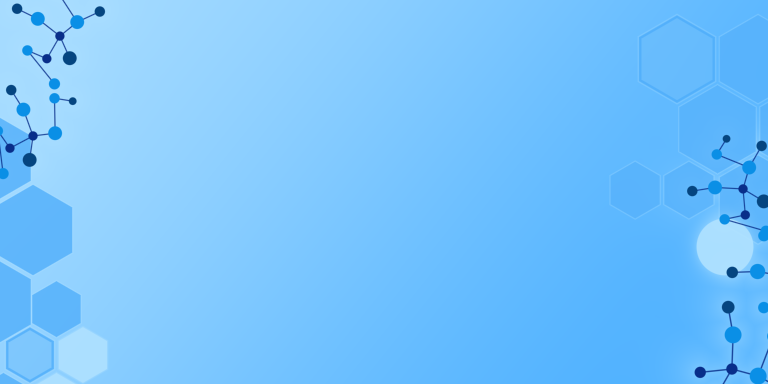
Write a Shadertoy shader that draws this background.

```glsl
// Pale-to-deep blue diagonal gradient framed by honeycomb tiles and molecules.
// Tiles come from rounded hexagonal lattices; every molecule is one branching
// motif, turned and scaled, with distances kept per colour for smooth edges.

#define SKY_LIGHT vec3(0.64, 0.855, 1.0)
#define SKY_DEEP vec3(0.30, 0.69, 1.0)
#define PALE vec3(0.70, 0.89, 1.0)
#define TILE_BLUE vec3(0.29, 0.67, 0.98)
#define ATOM_BRIGHT vec3(0.04, 0.56, 0.90)
#define ATOM_NAVY vec3(0.03, 0.18, 0.54)
#define ATOM_DARK vec3(0.02, 0.27, 0.50)
#define TILE_GAP 0.006
#define BOND_WIDTH 0.0015
#define HALO_STRENGTH 0.38

const float ROW_HEIGHT = 0.866025;

void paint(inout vec3 col, vec3 tint, float dist, float alpha) {
    float aa = 0.75 / iResolution.y;
    col = mix(col, tint, alpha * (1.0 - smoothstep(-aa, aa, dist)));
}

// Nearest lattice cell: x is the distance to its hexagon, yz its axial index
vec3 hexTile(vec2 p, vec2 origin, float pitch) {
    vec2 u = (p - origin) / pitch;
    float row = u.y / ROW_HEIGHT;
    vec3 cube = vec3(u.x - 0.5 * row, row, -u.x - 0.5 * row);
    vec3 cell = round(cube);
    vec3 err = abs(cell - cube);
    if (err.x > err.y && err.x > err.z) cell.x = -cell.y - cell.z;
    else if (err.y > err.z) cell.y = -cell.x - cell.z;
    vec2 d = abs(u - vec2(cell.x + 0.5 * cell.y, ROW_HEIGHT * cell.y));
    float hex = max(d.x, 0.5 * d.x + ROW_HEIGHT * d.y) - 0.5;
    return vec3(hex * pitch + TILE_GAP, cell.xy);
}

void drawTile(inout vec3 col, float dist, vec3 tint, float alpha, bool hollow) {
    paint(col, PALE, dist - 0.5 * TILE_GAP, 0.25);
    paint(col, tint, dist, hollow ? 0.35 : alpha);
    if (hollow) paint(col, TILE_BLUE, abs(dist + 0.004) - 0.003, 0.7);
}

vec2 polar(float degrees, float len) {
    float a = radians(degrees);
    return len * vec2(cos(a), sin(a));
}

float bond(vec2 p, vec2 a, vec2 b) {
    vec2 pa = p - a, ba = b - a;
    return length(pa - ba * clamp(dot(pa, ba) / dot(ba, ba), 0.0, 1.0)) - BOND_WIDTH;
}

// Distances to (bonds, bright, navy, dark); arm number "bare" has no outer atom
vec4 molecule(vec2 p, vec2 hub, float turn, float size, int bare) {
    const vec4 armAngle = vec4(142.0, 39.0, -66.0, -120.0);
    const vec4 armLength = vec4(0.073, 0.058, 0.063, 0.068);
    const vec4 armRadius = vec4(0.018, 0.018, 0.018, 0.012);
    const vec4 tipAngle = vec4(154.0, 25.0, 0.0, 157.0);
    const vec4 tipLength = vec4(0.060, 0.065, 0.0, 0.055);
    vec2 axis = polar(turn, 1.0);
    p = mat2(axis.x, -axis.y, axis.y, axis.x) * (p - hub) / size;
    vec4 d = vec4(1e3, 1e3, length(p) - 0.012, 1e3);

    for (int i = 0; i < 4; i++) {
        vec2 arm = polar(armAngle[i], armLength[i]);
        float atom = length(p - arm) - armRadius[i];
        d.x = min(d.x, bond(p, vec2(0.0), arm));
        if (i < 2) d.y = min(d.y, atom);
        else d[5 - i] = min(d[5 - i], atom);

        // Outer atom of the arm
        vec2 tip = arm + polar(tipAngle[i], tipLength[i]);
        if (i != 2 && i != bare) {
            int shade = i == 3 ? 1 : 3;
            d.x = min(d.x, bond(p, arm, tip));
            d[shade] = min(d[shade], length(p - tip) - 0.0135);
        }
        // Side branch with a small end atom
        if (i == 1) {
            vec2 branch = arm + polar(123.0, 0.091);
            vec2 end = branch + polar(23.0, 0.048);
            d.x = min(d.x, min(bond(p, arm, branch), bond(p, branch, end)));
            d.y = min(d.y, length(p - branch) - 0.0135);
            d.w = min(d.w, length(p - end) - 0.010);
        }
        // Long tail
        if (i == 3 && bare != 3) {
            vec2 tail = tip + polar(-51.0, 0.112);
            d.x = min(d.x, bond(p, tip, tail));
            d.y = min(d.y, length(p - tail) - 0.0145);
        }
    }
    return d * size;
}

void mainImage(out vec4 fragColor, in vec2 fragCoord) {
    vec2 p = fragCoord / iResolution.y;
    vec4 atoms = molecule(p, vec2(0.156, 0.906), 0.0, 1.0, 2);
    atoms = min(atoms, molecule(p, vec2(0.086, 0.646), -32.0, 1.0, 1));
    atoms = min(atoms, molecule(p, vec2(1.935, 0.508), 35.0, 1.0, 2));
    atoms = min(atoms, molecule(p, vec2(2.052, 0.279), 28.0, 1.1, 2));
    atoms = min(atoms, molecule(p, vec2(1.906, 0.039), -54.0, 1.22, 3));

    // Diagonal sky and soft halo around the molecules
    vec3 col = mix(SKY_LIGHT, SKY_DEEP, smoothstep(0.0, 2.8, p.x + 0.8 * (1.0 - p.y)));
    float nearest = max(min(min(atoms.x, atoms.y), min(atoms.z, atoms.w)), 0.0);
    col = mix(col, PALE, HALO_STRENGTH * exp(-18.0 * nearest));

    // Large tiles, left then right
    vec3 t = hexTile(p, vec2(0.086, 0.401), 0.216);
    if (abs(t.z) < 1.5 && t.y + 0.5 * t.z < 0.1) drawTile(col, t.x, TILE_BLUE, 0.75, false);
    t = hexTile(p, vec2(1.763, 0.846), 0.211);
    if (t.y + t.z > -0.5 && abs(t.z + 1.0) < 1.5) drawTile(col, t.x, TILE_BLUE, 0.65, t.y < 0.5);

    // Small tiles, left then right
    t = hexTile(p, vec2(0.078, 0.0755), 0.138);
    if (abs(t.y - 0.5) < 1.0 && abs(t.z) < 1.5 && t.y + t.z < 1.5)
        drawTile(col, t.x, t.y > 0.5 ? PALE : TILE_BLUE, 0.75, t.y + abs(t.z) < 0.5);
    t = hexTile(p, vec2(1.654, 0.505), 0.140);
    if (abs(t.y - 0.5) < 1.0 && abs(t.z) < 0.5) drawTile(col, t.x, TILE_BLUE, 0.65, false);

    // Pale disc with a faint glow
    float disc = length(p - vec2(1.888, 0.357)) - 0.074;
    col = mix(col, PALE, 0.35 * exp(-60.0 * max(disc, 0.0)));
    paint(col, PALE, disc, 0.85);

    // Bonds below atoms
    paint(col, ATOM_NAVY, atoms.x, 0.85);
    paint(col, ATOM_BRIGHT, atoms.y, 1.0);
    paint(col, ATOM_NAVY, atoms.z, 1.0);
    paint(col, ATOM_DARK, atoms.w, 1.0);
    fragColor = vec4(col, 1.0);
}
```
